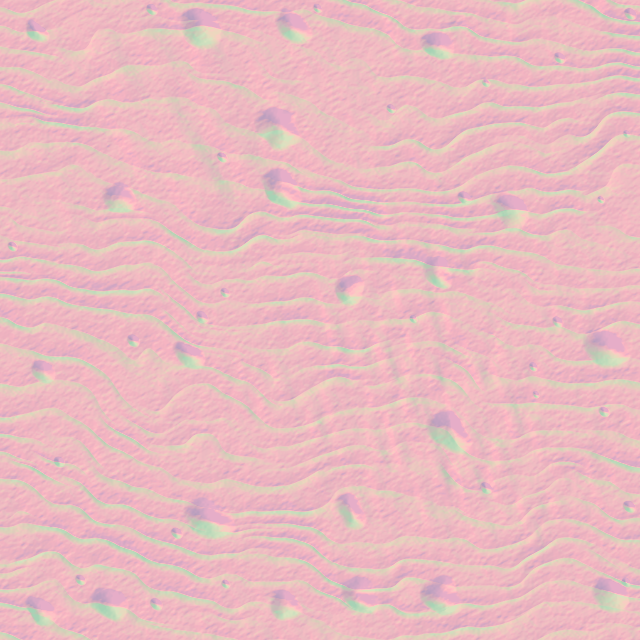
A WebGL 1 fragment shader for this texture map:

```glsl
precision highp float;
// Wind-rippled sand relief, tinted by slope in pink, mauve, cream and pale green.
uniform vec2 u_resolution;

float hash(vec2 p) {
  vec3 q = fract(p.xyx * 0.1031);
  q += dot(q, q.yzx + 33.33);
  return fract((q.x + q.y) * q.z);
}

// Value noise, centred on zero
float noise(vec2 p) {
  vec2 i = floor(p), f = fract(p);
  f = f * f * f * (f * (f * 6.0 - 15.0) + 10.0);
  float low = mix(hash(i), hash(i + vec2(1, 0)), f.x);
  float high = mix(hash(i + vec2(0, 1)), hash(i + vec2(1, 1)), f.x);
  return mix(low, high, f.y) - 0.5;
}

// Long concave rise, sharp crest, short steep fall
float rippleProfile(float phase) {
  float t = fract(phase), crest = 0.7;
  return t < crest ? pow(t / crest, 1.7) : pow((1.0 - t) / (1.0 - crest), 2.0);
}

// Scattered rounded bumps, at most one per grid cell
float bumps(vec2 p, float cells, float chance, float seed) {
  vec2 cell = floor(p * cells);
  vec2 id = cell + seed;
  vec2 center = 0.35 + 0.3 * vec2(hash(id + 3.1), hash(id + 7.7));
  vec2 d = fract(p * cells) - center;
  d.x += d.y * 0.3;
  float radius = mix(0.15, 0.3, hash(id + 11.3));
  float dome = max(0.0, 1.0 - dot(d, d) / (radius * radius));
  return step(hash(id), chance) * dome * dome * radius / cells;
}

float relief(vec2 p) {
  float diagonalPatch = exp(-30.0 * dot(p - vec2(0.3, 0.79), p - vec2(0.3, 0.79)));
  float flutedPatch = exp(-28.0 * dot(p - vec2(0.73, 0.32), p - vec2(0.73, 0.32)));

  // Two interleaved ripple trains, bent and broken by noise
  float bend = 2.4 * noise(p * vec2(3.0, 4.0) + 5.0)
             + 1.3 * noise(p * vec2(9.0, 8.0) + 21.0)
             + 0.45 * noise(p * vec2(25.0, 20.0) + 43.0);
  float train = smoothstep(-0.2, 0.2, noise(p * vec2(6.0, 13.0) + 61.0));
  float strength = 0.75 + 0.9 * noise(p * vec2(11.0, 22.0) + 83.0);
  float ripples = mix(rippleProfile(bend - 22.0 * p.y - 2.5 * p.x),
                      0.75 * rippleProfile(1.3 * bend - 29.0 * p.y - 4.0 * p.x + 0.4), train);
  float h = 0.0066 * ripples * strength * (1.0 - 0.4 * max(diagonalPatch, flutedPatch));

  // Slanted furrows and short upright flutes
  vec2 slanted = vec2(p.x * 0.85 + p.y * 0.5, p.y * 0.85 - p.x * 0.5);
  h += 0.014 * diagonalPatch * noise(slanted * vec2(30.0, 9.0) + 17.0);
  float fluteMask = flutedPatch + 0.25 + 0.9 * max(0.0, noise(p * 5.0 + 37.0));
  h += 0.0055 * fluteMask * noise(vec2(58.0 * p.x + 16.0 * p.y, 24.0 * p.y) + 29.0);

  // Mounds and small pebbles
  h += 0.65 * bumps(p + 0.012 * noise(p * 30.0), 8.0, 0.3, 13.0);
  h += 0.9 * bumps(p, 27.0, 0.04, 71.0);

  // Fine streaky grain
  vec2 streak = vec2(p.x * 0.9 + p.y * 0.45, p.y * 0.9 - p.x * 0.45);
  h += 0.0011 * noise(streak * vec2(110.0, 190.0) + 9.0);
  return h + 0.0005 * noise(p * 260.0 + 51.0);
}

// Positive slopes are mauve, level ground pink, falling faces green
vec3 slopeTint(float s) {
  vec3 c = mix(vec3(0.94, 0.735, 0.76), vec3(0.93, 0.695, 0.75), smoothstep(0.0, 0.2, s));
  c = mix(c, vec3(0.84, 0.66, 0.77), smoothstep(0.18, 0.55, s));
  c = mix(c, vec3(0.92, 0.78, 0.75), smoothstep(0.0, -0.22, s));
  c = mix(c, vec3(0.87, 0.82, 0.73), smoothstep(-0.2, -0.5, s));
  return mix(c, vec3(0.79, 0.87, 0.74), smoothstep(-0.45, -0.95, s));
}

void main() {
  vec2 p = gl_FragCoord.xy / u_resolution;
  vec2 e = vec2(0.0013, 0.0);
  vec2 slope = vec2(relief(p + e.xy) - relief(p - e.xy),
                    relief(p + e.yx) - relief(p - e.yx)) / (2.0 * e.x);

  vec3 color = slopeTint(-slope.y);
  color -= clamp(slope.x, -0.4, 0.9) * vec3(0.15, 0.05, 0.035);
  gl_FragColor = vec4(clamp(color, 0.0, 1.0), 1.0);
}
```
